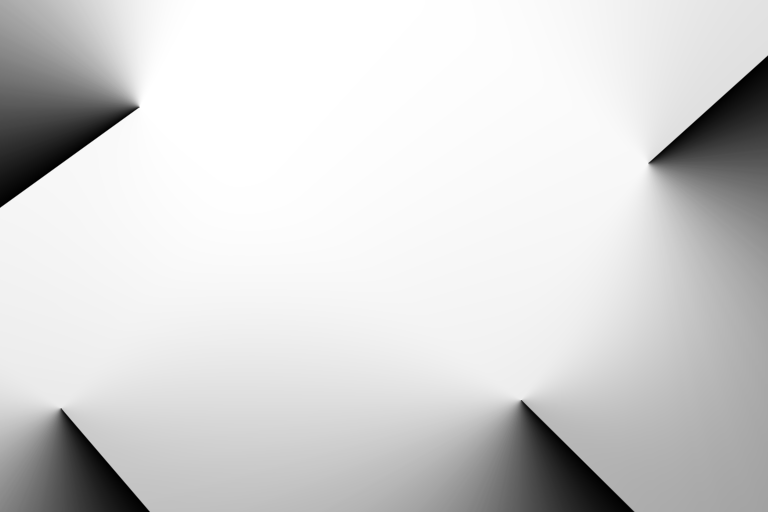
This background is drawn by a WebGL 1 fragment shader. Its source:

```glsl
precision highp float;
// Four folded conic gradients, black along one crease each, multiplied on white.

uniform vec2 u_resolution;

#define ASPECT 1.5        // width of the layout in units of its height
#define FALL_START 255.0  // degrees past the crease where the far side dims
#define STREAKS 45.0      // angular streaks per radian
#define STREAK_DEPTH 0.035

const float PI = 3.14159265;

float hash(float n) {
  n = fract(n * 0.1031);
  n *= n + 33.33;
  return fract(n * (n + n));
}

float noise(float x) {
  float cell = floor(x);
  return mix(hash(cell), hash(cell + 1.0), smoothstep(0.0, 1.0, x - cell));
}

// Brightness around an apex, swept clockwise from its crease (degrees).
// rise: sweep needed to reach white; farTone: brightness behind the crease.
float fold(vec2 p, vec2 apex, float crease, float rise, float farTone) {
  vec2 d = p - apex;
  float sweep = mod(radians(crease) - atan(d.y, d.x), 2.0 * PI);

  float lit = sin(0.5 * PI * min(sweep / radians(rise), 1.0));
  float streak = noise(sweep * STREAKS + crease) - 0.5;
  lit += streak * STREAK_DEPTH * lit * (1.0 - lit);
  float dim = smoothstep(radians(FALL_START), 2.0 * PI, sweep);
  float tone = lit * mix(1.0, farTone, dim);

  // Smooth the crease across about one pixel.
  if (cos(sweep) > 0.0) {
    float pixel = 0.8 / u_resolution.y;
    float side = smoothstep(-pixel, pixel, length(d) * sin(sweep));
    bool darkSide = sweep < PI;
    tone = mix(darkSide ? farTone : tone, darkSide ? tone : 0.0, side);
  }
  return tone;
}

void main() {
  vec2 p = gl_FragCoord.xy / u_resolution * vec2(ASPECT, 1.0);

  float tone = fold(p, vec2(0.273, 0.791), 215.8, 160.0, 0.98);  // upper left
  tone *= fold(p, vec2(1.266, 0.681), 42.0, 178.0, 0.90);        // upper right
  tone *= fold(p, vec2(0.119, 0.203), -49.4, 175.0, 0.88);       // lower left
  tone *= fold(p, vec2(1.018, 0.219), -44.7, 178.0, 0.80);       // lower right

  gl_FragColor = vec4(vec3(tone), 1.0);
}
```
